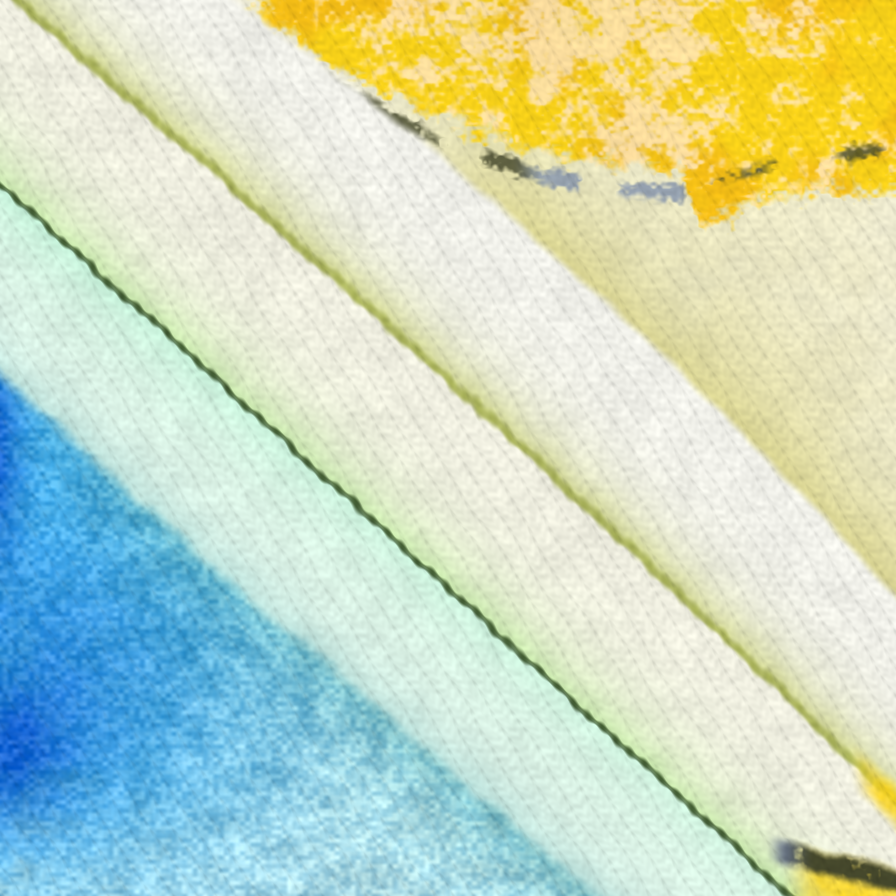
A three.js fragment shader for this texture:

```glsl
// Folded rib-knit fabric: white diagonal folds between watercolour blue and yellow dye.
varying vec2 vUv;

const vec3 WHITE = vec3(0.945, 0.945, 0.92);
const vec3 MINT = vec3(0.77, 0.955, 0.855);
const vec3 PALE_MINT = vec3(0.88, 0.955, 0.91);
const vec3 CREAM = vec3(0.935, 0.92, 0.80);
const vec3 OLIVE = vec3(0.83, 0.81, 0.51);
const vec3 LIME = vec3(0.78, 0.81, 0.46);
const vec3 LIME_SEAM = vec3(0.58, 0.62, 0.26);
const vec3 GREEN = vec3(0.77, 0.91, 0.65);
const vec3 DARK_SEAM = vec3(0.20, 0.30, 0.14);
const vec3 YELLOW = vec3(0.98, 0.83, 0.10);
const vec3 AMBER = vec3(0.95, 0.70, 0.08);
const vec3 PEACH = vec3(0.97, 0.87, 0.70);
const vec3 INK = vec3(0.27, 0.28, 0.17);
const vec3 SLATE = vec3(0.52, 0.58, 0.68);
const vec3 SKY = vec3(0.27, 0.68, 0.91);
const vec3 DEEP_BLUE = vec3(0.06, 0.36, 0.80);
const vec3 PALE_CYAN = vec3(0.70, 0.88, 0.92);
const vec3 TEAL = vec3(0.43, 0.73, 0.76);
const vec2 RIB_DIR = vec2(0.53, -0.848);
const float RIB_WIDTH = 0.0205;
const float STITCH = 0.0125;
const float SLOPE = 0.745; // vertical offset to distance across folds
const float TAU = 6.2832;

float hash(vec2 p) {
  vec3 q = fract(p.xyx * 0.1031);
  q += dot(q, q.yzx + 33.33);
  return fract((q.x + q.y) * q.z);
}

float noise(vec2 p) {
  vec2 i = floor(p), f = fract(p), e = vec2(1, 0);
  f = f * f * (3.0 - 2.0 * f);
  return mix(mix(hash(i), hash(i + e), f.x), mix(hash(i + e.yx), hash(i + e.xx), f.x), f.y);
}

float fbm(vec2 p) {
  float sum = 0.0, amp = 0.53;
  for (int i = 0; i < 4; i++) {
    sum += amp * noise(p);
    p = mat2(1.6, 1.2, -1.2, 1.6) * p + 7.3;
    amp *= 0.5;
  }
  return sum;
}

float blob(vec2 p, vec2 center, vec2 radius) {
  vec2 d = (p - center) / radius;
  return exp(-dot(d, d));
}

float glow(float d, float width) { return exp(-max(d, 0.0) / width); }

float line(float d, float inner, float outer) { return 1.0 - smoothstep(inner, outer, abs(d)); }

// Slanted V stitches in ribs, darkened in the grooves.
float knit(vec2 p) {
  p += 0.005 * (noise(p * 23.0) - 0.5);
  float side = abs(fract(dot(p, vec2(-RIB_DIR.y, RIB_DIR.x)) / RIB_WIDTH) - 0.5) * 2.0;
  float phase = TAU * (dot(p, RIB_DIR) / STITCH + side * 0.8);
  float groove = smoothstep(0.68, 1.0, side) * (0.55 + 0.45 * sin(phase + 1.0));
  return 0.017 * sin(phase) * (1.0 - 0.5 * side) - 0.085 * groove;
}

vec3 yellowCloth(vec2 p, float ridge, float grain, float fiber) {
  vec3 col = mix(CREAM, WHITE, 0.3 * smoothstep(0.35, 0.7, fbm(p * 7.0)));
  col = mix(col, OLIVE, 0.85 * glow(ridge, 0.085) * smoothstep(0.36, 0.62, p.x));

  // Dye sits above the outline on the left and around it on the right.
  float right = smoothstep(0.755, 0.785, p.x), l = p.x - 0.76, r = 1.0 - p.x;
  float outline = p.y - mix(0.785 + 0.8 * l * l, 0.833 - 0.9 * r * r, right);
  float edge = outline - mix(0.026, -0.044, right) - 0.04 * (grain - 0.5) + 0.018 * (fiber - 0.5);
  vec3 paint = mix(YELLOW, AMBER, 0.65 * smoothstep(0.45, 0.8, fbm(p * 15.0)));
  float pale = blob(p, vec2(0.62, 0.98), vec2(0.2, 0.1)) + 0.75 * blob(p, vec2(0.7, 0.84), vec2(0.07, 0.04));
  float patches = smoothstep(0.48, 0.72, grain * 0.65 + fiber * 0.25 + 0.28 * pale);
  col = mix(col, mix(paint, PEACH, 0.85 * patches), smoothstep(-0.008, 0.012, edge));

  // Broken ink outline.
  float dash = smoothstep(0.28, 0.5, noise(vec2(p.x * 27.0, 4.0)) + 0.25 * (fiber - 0.5));
  float stroke = line(abs(outline + 0.012 * (grain - 0.5)) + 0.009 * (fiber - 0.4), 0.004, 0.014);
  float slate = smoothstep(0.57, 0.61, p.x) * (1.0 - right);
  return mix(col, mix(INK, SLATE, slate), 0.82 * stroke * dash * smoothstep(0.35, 0.41, p.x));
}

vec3 blueCloth(vec2 p, float hem, float grain, float fiber) {
  vec3 col = mix(SKY, PALE_CYAN, smoothstep(0.08, 0.55, p.x + 0.35 * (0.25 - p.y) + 0.2 * (grain - 0.5)));
  col = mix(col, PALE_CYAN, 0.65 * smoothstep(0.16, -0.02, p.y + 0.1 * (grain - 0.5)));
  float deep = blob(p, vec2(-0.015, 0.5), vec2(0.035, 0.12)) + 0.85 * blob(p, vec2(0, 0.16), vec2(0.07));
  deep += 0.35 * blob(p, vec2(0.06, 0.25), vec2(0.13));
  col = mix(col, DEEP_BLUE, min(deep * (0.45 + grain), 0.95));
  col = mix(col, TEAL, 0.72 * glow(-hem, 0.055) * smoothstep(0.0, 0.18, p.x));
  return col + (fiber - 0.5) * vec3(0.2, 0.13, 0.06) + (grain - 0.5) * 0.14;
}

void main() {
  vec2 p = vUv;
  float x = p.x, cx = x - 0.26, grain = fbm(p * 38.0), fiber = noise(p * vec2(170, 210));

  // Signed distances to fold edges, positive toward the upper right.
  float y = p.y + 0.007 * (noise(p * 45.0) - 0.5);
  float ridge = (y - 1.0 + 0.7 * cx + 0.27 * cx * cx) * SLOPE;
  float lime = (y - 1.01 + 0.84 * x + 0.07 * x * x) * SLOPE;
  float dark = (y - 0.794 + 0.9 * x) * SLOPE;
  float hem = (y - 0.577 + 0.9 * x - 0.04 * x * x) * SLOPE + 0.012 * (grain - 0.5);

  // Folds, each glowing above its seam.
  vec3 low = mix(PALE_MINT, MINT, glow(-dark, 0.045) * (1.0 - 0.5 * x));
  low = mix(low, TEAL, 0.42 * glow(hem, 0.025));
  vec3 mid = mix(mix(WHITE, CREAM, 0.3), GREEN, 0.95 * glow(dark, 0.034));
  vec3 top = mix(WHITE, LIME, 0.95 * glow(lime, 0.029));
  vec3 col = mix(blueCloth(p, hem, grain, fiber), low, smoothstep(-0.009, 0.011, hem));
  col = mix(col, mid, smoothstep(-0.002, 0.002, dark));
  col = mix(col, top, smoothstep(-0.003, 0.003, lime));
  col = mix(col, yellowCloth(p, ridge, grain, fiber), smoothstep(-0.006, 0.008, ridge));

  // Beaded seams.
  float bead = 0.5 + 0.5 * sin(x * 365.0 + 3.0 * noise(p * 14.0));
  col = mix(col, DARK_SEAM, line(dark, 0.001, 0.0035 + 0.003 * bead) * (0.65 + 0.25 * bead));
  col = mix(col, LIME_SEAM, line(lime - 0.003, 0.001, 0.007 + 0.003 * bead) * (0.5 + 0.2 * bead));

  // Dyed lower-right corner with its ink stroke.
  float ink = p.y - 0.052 + 0.25 * (x - 0.86) + 0.014 * (grain - 0.5);
  float corner = smoothstep(0.87, 0.92, x) * smoothstep(0.022, -0.004, ink);
  corner = max(corner, smoothstep(0.945, 0.985, x) * line(lime, 0.006, 0.024));
  col = mix(col, YELLOW, corner * (0.55 + 0.5 * grain) * smoothstep(-0.004, 0.004, dark));
  float stroke = line(ink, 0.006, 0.019) * smoothstep(0.853, 0.88, x) * smoothstep(0.25, 0.52, grain + 0.2 * fiber);
  col = mix(col, mix(SLATE * 0.75, INK, smoothstep(0.87, 0.91, x)), stroke);

  // Knit relief and fuzzy yarn.
  col *= 1.0 + knit(p) + 0.065 * (fiber - 0.5) + 0.08 * (grain - 0.5);
  gl_FragColor = vec4(clamp(col, 0.0, 1.0), 1.0);
}
```
